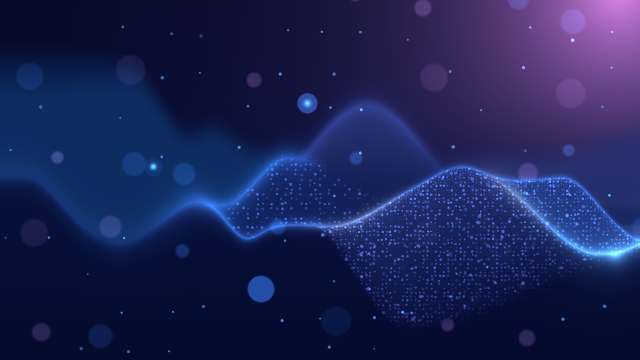
Reproduce this background procedurally as a Shadertoy shader.

```glsl
// Flowing particle waves in a dark blue space, lit by a pink glow at the upper right.
// Each sheet is a soft band between two height curves made of ramps and bumps;
// hashed grids scatter the grains, dust and out-of-focus lights.

#define GLOW_CENTER vec2(1.72, 1.02)
#define GLOW_FALLOFF 2.9
#define GRAIN_CELLS 88.0
#define LATTICE_CELLS 135.0
#define DUST_CELLS 9.0
#define BOKEH_CELLS 4.6
#define BOKEH_AMOUNT 0.55
#define RIDGE_GAIN 0.75

const vec3 NIGHT = vec3(0.014, 0.035, 0.165);
const vec3 PINK = vec3(0.85, 0.49, 0.76);
const vec3 TEAL = vec3(0.055, 0.185, 0.395);
const vec3 INDIGO = vec3(0.15, 0.20, 0.45);
const vec3 GRAIN = vec3(0.38, 0.50, 0.86);
const vec3 AZURE = vec3(0.22, 0.46, 0.82);
const vec3 CYAN = vec3(0.40, 0.76, 1.0);
const vec3 MAUVE = vec3(0.46, 0.32, 0.48);

float hash(vec2 p) {
    vec3 q = fract(p.xyx * vec3(0.1031, 0.1030, 0.0973));
    q += dot(q, q.yzx + 33.33);
    return fract((q.x + q.y) * q.z);
}

float ramp(float a, float b, float x) { return smoothstep(a, b, x); }
float bump(float x, float c, float w) { return exp(-(x - c) * (x - c) / (w * w)); }
float above(float y, float edge, float soft) { return smoothstep(edge - soft, edge + soft, y); }
float below(float y, float edge, float soft) { return 1.0 - above(y, edge, soft); }
float line(float y, float edge, float w) { return exp(-abs(y - edge) / w); }

// Height curves of the sheets
float leftTop(float x) { return 0.57 + 0.235 * (1.0 - ramp(0.35, 0.56, x)) + 0.07 * bump(x, 0.59, 0.08); }
float lowerEdge(float x) {
    return 0.375 + 0.135 * (1.0 - ramp(0.07, 0.26, x)) - 0.05 * bump(x, 0.335, 0.085)
         + 0.065 * bump(x, 0.55, 0.09) - 0.045 * bump(x, 0.68, 0.06);
}
float hillTop(float x) { return 0.42 + 0.3 * bump(x, 1.02, 0.22); }
float middleTop(float x) { return 0.43 + 0.13 * ramp(0.62, 0.80, x) - 0.1 * ramp(0.82, 1.05, x); }
float frontTop(float x) {
    return 0.372 + 0.125 * ramp(0.92, 1.23, x) + 0.04 * bump(x, 1.285, 0.08)
         + 0.01 * bump(x, 1.57, 0.08) - 0.165 * ramp(1.56, 1.79, x);
}
float frontBottom(float x) { return 0.375 - 0.275 * ramp(0.85, 1.12, x) + 0.21 * ramp(1.12, 1.85, x); }
float frontFold(float x) { return 0.515 - 0.22 * ramp(1.32, 1.66, x) + 0.03 * ramp(1.70, 1.80, x); }

// One jittered dot per cell, present in a given share of the cells
float dots(vec2 p, float cells, float share, float radius) {
    vec2 g = p * cells, id = floor(g);
    vec2 center = 0.3 + 0.4 * vec2(hash(id), hash(id + 17.0));
    float r = radius * mix(0.5, 1.0, hash(id + 41.0));
    float aa = 0.6 * cells / iResolution.y;
    float lit = hash(id + 73.0);
    float shade = mix(0.35, 1.0, hash(id + 97.0));
    return below(length(fract(g) - center), r, aa) * step(lit, share) * shade;
}

// Soft disc with an optional bright core
vec3 orb(vec2 p, vec2 c, float r, float disc, float core) {
    float d = length(p - c);
    return AZURE * disc * below(d, r, 0.003) + CYAN * core * exp(-d * d / (0.1 * r * r));
}

// Large faint discs, each kept inside its cell
vec3 bokeh(vec2 p) {
    vec2 g = p * BOKEH_CELLS, id = floor(g);
    vec2 center = 0.24 + 0.52 * vec2(hash(id + 5.0), hash(id + 29.0));
    float size = hash(id + 53.0);
    float disc = below(length(fract(g) - center), mix(0.07, 0.19, size), 0.025);
    vec3 tint = mix(AZURE * 0.7, MAUVE, step(0.7, hash(id + 61.0)));
    return tint * disc * mix(0.42, 0.14, size) * step(hash(id + 83.0), BOKEH_AMOUNT);
}

void mainImage(out vec4 fragColor, in vec2 fragCoord) {
    vec2 p = fragCoord / iResolution.y;
    float x = p.x, y = p.y;

    // Night and corner glow
    float glow = exp(-GLOW_FALLOFF * length(p - GLOW_CENTER)) * ramp(0.1, 0.8, y);
    vec3 color = NIGHT + vec3(0.008, 0.02, 0.05) * bump(y, 0.4, 0.35) + PINK * glow;

    // Distant sheets at right and left
    float right = below(y, 0.565 + 0.07 * ramp(1.5, 1.8, x), 0.045) * above(y, 0.3, 0.06);
    color = mix(color, INDIGO, 0.75 * right * ramp(1.12, 1.4, x));
    float low = lowerEdge(x);
    float overLow = above(y, low, mix(0.035, 0.005, ramp(0.4, 0.7, x)));
    float left = below(y, leftTop(x), mix(0.10, 0.05, ramp(0.0, 0.6, x))) * overLow;
    color = mix(color, TEAL, 0.9 * left * (1.0 - ramp(0.7, 1.0, x)));

    // Hazy hill and the grainy middle sheet
    float hill = hillTop(x);
    float hillMask = below(y, hill, 0.022) * overLow * ramp(0.55, 0.85, x);
    color = mix(color, mix(vec3(0.075, 0.12, 0.34), INDIGO, ramp(0.4, 0.68, y)), 0.8 * hillMask);
    color += INDIGO * 0.4 * line(y, hill - 0.015, 0.03) * ramp(0.75, 0.9, x) * (1.0 - ramp(1.1, 1.3, x));
    float crest = middleTop(x);
    float middle = below(y, crest, 0.02) * overLow * ramp(0.55, 0.7, x) * (1.0 - ramp(0.9, 1.15, x));
    color = mix(color, vec3(0.07, 0.13, 0.37), 0.65 * middle);
    color += GRAIN * 0.55 * middle * dots(p, GRAIN_CELLS * 0.85, 0.45, 0.3);
    color += AZURE * 0.6 * line(y, crest, 0.022) * ramp(0.48, 0.68, x) * (1.0 - ramp(0.78, 0.92, x));
    float rimWidth = mix(0.032, 0.009, ramp(0.45, 0.7, x));
    color += AZURE * mix(0.2, 0.65, ramp(0.35, 0.62, x)) * line(y, low, rimWidth) * (1.0 - ramp(0.84, 0.93, x));

    // Front sheet: body, far side of the fold, grains and fine lattice
    float top = frontTop(x), bottom = frontBottom(x), fold = frontFold(x);
    float front = below(y, top, 0.004) * above(y, bottom, mix(0.012, 0.03, ramp(1.0, 1.3, x))) * ramp(0.86, 0.89, x);
    float rise = clamp((y - bottom) / max(top - bottom, 0.01), 0.0, 1.0);
    vec3 body = mix(vec3(0.045, 0.07, 0.25), vec3(0.13, 0.18, 0.43), rise);
    float farSide = above(y, fold, 0.01) * ramp(1.34, 1.42, x);
    body = mix(body, vec3(0.12, 0.21, 0.48), farSide);
    body += GRAIN * mix(0.4, 0.75, rise) * dots(p, GRAIN_CELLS, 0.6, 0.32);
    body += GRAIN * 0.6 * dots(p + 3.7, GRAIN_CELLS * 0.55, 0.2, 0.25);
    vec2 sheet = vec2(x, y - top);
    body += GRAIN * 0.55 * dots(sheet, LATTICE_CELLS, 0.9, 0.35) * line(y, top, 0.04);
    color = mix(color, body, 0.94 * front);

    // Lit rims and the glowing fold
    float inFront = ramp(0.83, 0.9, x);
    color += AZURE * 0.5 * line(y, top, 0.006) * inFront;
    color += vec3(0.28, 0.25, 0.16) * line(y, top, 0.012) * bump(x, 1.0, 0.12);
    float foldLight = ramp(1.33, 1.68, x);
    color += CYAN * RIDGE_GAIN * foldLight * (line(y, fold, 0.009) + 0.28 * line(y, fold, 0.045));
    color += vec3(0.25, 0.23, 0.17) * line(y, fold, 0.02) * bump(x, 1.43, 0.08);
    color += CYAN * 0.6 * exp(-length(p - vec2(1.71, 0.292)) / 0.018);

    // Floating lights, dust and three focal orbs
    color += bokeh(p) * (1.0 - 0.75 * front);
    color += CYAN * 0.65 * dots(p + 0.37, DUST_CELLS, 0.32, 0.045);
    color += orb(p, vec2(0.854, 0.713), 0.028, 0.5, 0.8);
    color += orb(p, vec2(0.725, 0.197), 0.037, 0.55, 0.0);
    color += orb(p, vec2(0.426, 0.537), 0.026, 0.08, 0.9);

    fragColor = vec4(clamp(color, 0.0, 1.0), 1.0);
}
```
